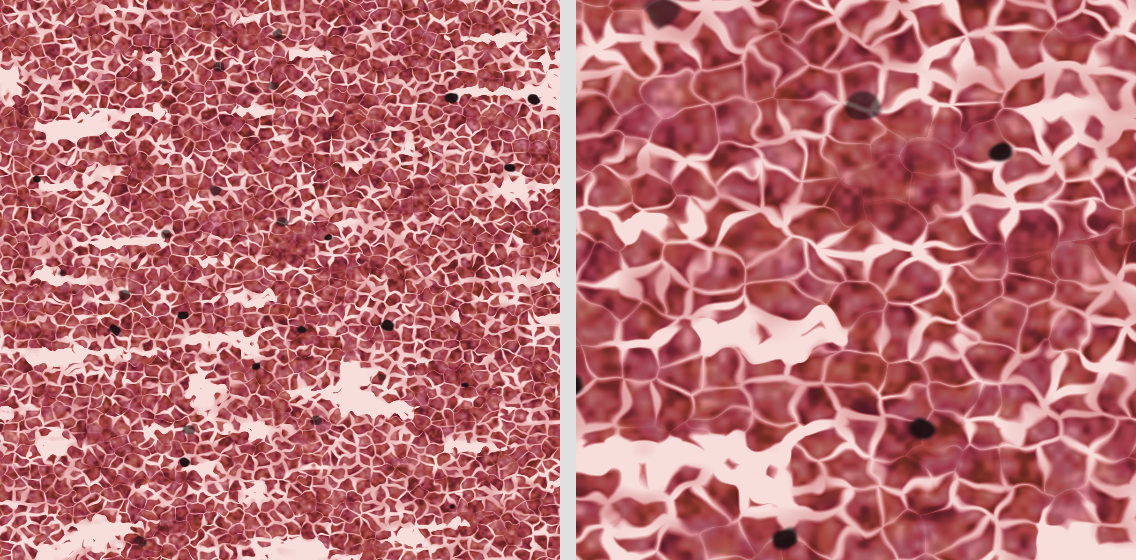
Left: the whole. Right: its middle third, enlarged.
This texture is drawn by a Shadertoy shader. Its source:

```glsl
const vec2 CELL_GRID = vec2(39.0, 48.0);
const vec3 SPECK_COLOR = vec3(0.11, 0.06, 0.07);

// Integer hash of a lattice point, 0 to 1
float hash(vec2 point, uint seed) {
    uvec2 q = uvec2(ivec2(point) + 4096);
    uint h = q.x * 1597u + q.y * 51749u + seed * 7919u;
    h = (h ^ (h >> 15)) * 73244475u;
    h = (h ^ (h >> 15)) * 73244475u;
    h ^= h >> 16;
    return float(h & 65535u) / 65535.0;
}

vec2 hash2(vec2 point, uint seed) {
    return vec2(hash(point, seed), hash(point, seed + 1u));
}

float noise(vec2 p, uint seed) {
    vec2 i = floor(p);
    vec2 f = fract(p);
    f = f * f * (3.0 - 2.0 * f);
    float low = mix(hash(i, seed), hash(i + vec2(1, 0), seed), f.x);
    float high = mix(hash(i + vec2(0, 1), seed), hash(i + vec2(1, 1), seed), f.x);
    return mix(low, high, f.y);
}

vec2 cellCenter(vec2 cell, uint seed) {
    return cell + 0.5 + 0.84 * (hash2(cell, seed) - 0.5);
}

// Voronoi: x is the distance to the border, yz the cell
vec3 voronoi(vec2 p, uint seed) {
    vec2 base = floor(p);
    vec2 nearest = base;
    vec2 toNearest = vec2(8.0);
    for (int y = -1; y <= 1; y++)
    for (int x = -1; x <= 1; x++) {
        vec2 cell = base + vec2(x, y);
        vec2 d = cellCenter(cell, seed) - p;
        if (dot(d, d) < dot(toNearest, toNearest)) {
            toNearest = d;
            nearest = cell;
        }
    }
    float border = 8.0;
    for (int y = -2; y <= 2; y++)
    for (int x = -2; x <= 2; x++) {
        if (x == 0 && y == 0) continue;
        vec2 d = cellCenter(nearest + vec2(x, y), seed) - p;
        border = min(border, dot(0.5 * (toNearest + d), normalize(d - toNearest)));
    }
    return vec3(border, nearest);
}

// Tone 0 is dark red, tone 5 is near white
vec3 stainRamp(float tone) {
    vec3 shades[6] = vec3[6](
        vec3(0.47, 0.16, 0.17), vec3(0.65, 0.24, 0.27), vec3(0.67, 0.35, 0.37),
        vec3(0.83, 0.49, 0.52), vec3(0.89, 0.66, 0.66), vec3(0.97, 0.87, 0.86));
    vec3 color = shades[0];
    for (int i = 0; i < 5; i++)
        color = mix(color, shades[i + 1], clamp(tone - float(i), 0.0, 1.0));
    return color * (1.0 + 0.25 * clamp(tone, -1.0, 0.0));
}

// Sparse dark grains, at most one per grid square
float specks(vec2 uv, float grid, float chance, uint seed) {
    vec2 square = floor(uv * grid);
    vec2 center = (square + 0.2 + 0.6 * hash2(square, seed)) / grid;
    float radius = mix(0.005, 0.010, hash(square, seed + 2u));
    float ragged = 0.006 * (noise(uv * 110.0, seed + 3u) - 0.5);
    float d = length((uv - center) * vec2(0.9, 1.1)) + ragged;
    float present = step(hash(square, seed + 4u), chance);
    return present * (1.0 - smoothstep(radius - 0.002, radius + 0.002, d));
}

void mainImage(out vec4 fragColor, in vec2 fragCoord) {
    vec2 uv = fragCoord / iResolution.y;

    // Uneven cell outlines
    vec2 warp = vec2(noise(uv * 75.0, 1u), noise(uv * 75.0, 2u)) - 0.5;
    vec3 cell = voronoi((uv + 0.011 * warp) * CELL_GRID, 5u);

    // Gaps of varying width, opening into horizontal tears
    float tear = smoothstep(0.77, 0.95, noise(uv * vec2(11.0, 30.0) + warp * 0.5, 10u));
    float width = mix(-0.07, 0.21, noise(uv * vec2(24.0, 56.0), 11u)) + 0.42 * tear;
    float gap = 1.0 - smoothstep(width - 0.07, width + 0.09, cell.x);
    float gapTone = mix(3.7, 5.4, noise(uv * vec2(40.0, 60.0), 12u)) + tear;

    // Mottled cell bodies with darker rims
    float mottle = 0.6 * noise(uv * 105.0, 20u) + 0.4 * noise(uv * 190.0, 21u);
    float bodyTone = 1.2 + 4.4 * (mottle - 0.5) + 0.9 * (hash(cell.yz, 22u) - 0.5);
    float rim = smoothstep(0.06, 0.14, cell.x) * (1.0 - smoothstep(0.16, 0.30, cell.x));
    bodyTone -= 0.35 * rim;

    vec3 color = stainRamp(mix(bodyTone, gapTone, gap));

    // Slight drift between crimson and rust
    float hue = noise(uv * 85.0, 30u) - 0.5;
    color += hue * (1.0 - gap) * vec3(0.04, 0.05, -0.07);

    // Black grains and fainter brown ones
    color = mix(color, SPECK_COLOR, 0.95 * specks(uv, 8.0, 0.17, 40u));
    color = mix(color, SPECK_COLOR, 0.60 * specks(uv, 11.0, 0.13, 50u));

    fragColor = vec4(clamp(color, 0.0, 1.0), 1.0);
}
```
